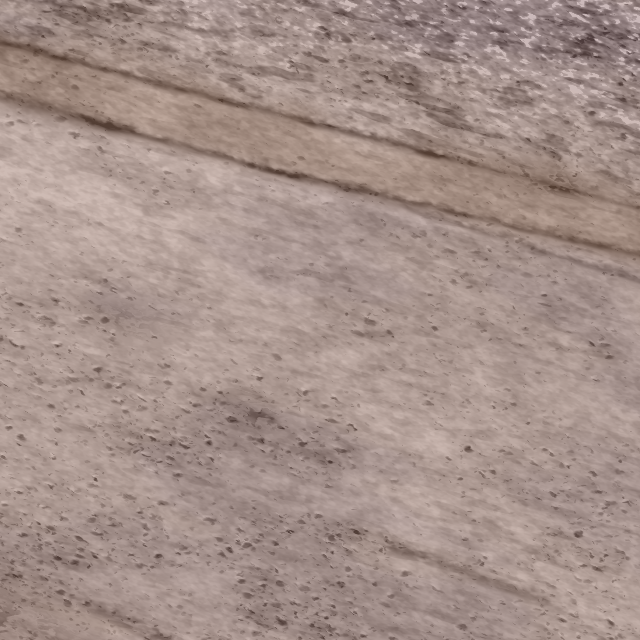
Write a Shadertoy shader that draws this texture.

```glsl
const vec3 SOIL = vec3(0.678, 0.602, 0.574);
const vec3 WARM = vec3(0.012, 0.0, -0.018);
const vec3 COOL = vec3(-0.008, -0.004, 0.016);
const float SLOPE = 0.26;

vec3 hash3(vec2 cell) {
    vec3 v = fract(cell.xyx * vec3(0.1031, 0.1030, 0.0973));
    v += dot(v, v.yxz + 33.33);
    return fract((v.xxy + v.yzz) * v.zyx);
}

// Smooth cellular noise: random values blended by distance
float cellNoise(vec2 p) {
    vec2 base = floor(p), f = p - base;
    float total = 0.0, weights = 0.0;
    for (int k = 0; k < 9; k++) {
        vec2 o = vec2(k % 3 - 1, k / 3 - 1);
        vec3 h = hash3(base + o + 200.0);
        vec2 d = o + h.xy - f;
        float w = exp(-5.0 * dot(d, d));
        total += w * (2.0 * h.z - 1.0);
        weights += w;
    }
    return total / weights;
}

float layered(vec2 p, int octaves) {
    float sum = 0.0, amp = 0.6;
    for (int i = 0; i < octaves; i++) {
        sum += amp * cellNoise(p);
        p = p * 2.03 + vec2(17.3, 9.1);
        amp *= 0.55;
    }
    return sum;
}

// Scattered crumbs of earth, one per cell where the density allows
float clods(vec2 p, vec2 scale, float density) {
    vec2 g = p * scale, base = floor(g), f = g - base;
    float mark = 0.0;
    for (int k = 0; k < 9; k++) {
        vec2 o = vec2(k % 3 - 1, k / 3 - 1);
        vec3 h = hash3(base + o + 500.0);
        vec3 r = hash3(base + o + 900.0);
        vec2 d = o + h.xy - f;
        d.y += d.x * (r.z - 0.5);
        float size = mix(0.22, 0.6, r.x * r.x);
        float present = smoothstep(0.0, 0.12, density - h.z);
        float body = smoothstep(size, size * 0.3, length(d));
        mark = max(mark, body * present * mix(0.45, 1.0, r.y));
    }
    return mark;
}

// Soft line from a to b, fading at both ends
float track(vec2 p, vec2 a, vec2 b, float width) {
    float t = (p.x - a.x) / (b.x - a.x);
    float d = (p.y - mix(a.y, b.y, t)) / width;
    return exp(-d * d) * smoothstep(-0.1, 0.08, t) * smoothstep(1.1, 0.9, t);
}

float smudge(vec2 p, vec2 centre, vec2 size) {
    vec2 d = p - centre;
    d.y += SLOPE * d.x;
    d /= size;
    return exp(-dot(d, d));
}

void mainImage(out vec4 fragColor, in vec2 fragCoord) {
    vec2 p = fragCoord / iResolution.xy;
    vec2 along = vec2(p.x, p.y + SLOPE * p.x);
    float grain = layered(along * vec2(90.0, 165.0), 2);
    float ragged = layered(along * vec2(28.0, 65.0), 3);
    float broad = layered(along * vec2(3.0, 8.0), 3);
    float patches = layered(along * vec2(8.0, 15.0) + 31.0, 3);
    vec2 wavy = p + vec2(0.0, 0.0035 * ragged + 0.002 * grain);
    // Zones: rough far field, strip between the ruts, crumbly near ground
    float far = smoothstep(0.91, 0.99, along.y + 0.03 * patches);
    float rough = smoothstep(0.98, 1.2, along.y + 0.06 * patches);
    float strip = smoothstep(0.82, 0.87, along.y) * (1.0 - far);
    float near = smoothstep(0.62, 0.28, p.y + 0.18 * p.x);
    float tone = 0.07 * broad + 0.05 * patches + 0.045 * ragged;
    tone += grain * (0.065 + 0.045 * far + 0.05 * rough);
    tone += 0.05 * smudge(p, vec2(0.05, 0.68), vec2(0.35, 0.10));
    tone -= 0.035 * strip + 0.035 * far + 0.015 * rough;
    // Streaks and pale grit in the far field
    float streak = layered(along * vec2(18.0, 80.0) + 57.0, 2);
    tone -= (0.05 + 0.08 * far) * smoothstep(0.15, 0.5, streak);
    tone += 0.15 * rough * smoothstep(0.25, 0.55, grain);
    // Crumbs with a lit edge, gathered in clusters
    float density = 0.09 + 0.24 * near + 0.14 * far - 0.5 * patches * (0.5 + 0.5 * near);
    density *= 1.0 - 0.5 * strip;
    vec2 bent = along + vec2(0.008, 0.004) * vec2(ragged, grain) + vec2(0.004 * grain, 0.0);
    vec2 lit = bent + vec2(0.002, -0.005);
    vec2 coarse = vec2(50.0, 88.0);
    float dark = clods(bent, coarse, density);
    tone += 0.07 * clods(lit, coarse, density) * (1.0 - dark);
    tone -= 0.22 * dark + 0.13 * clods(bent + 3.0, vec2(90.0, 155.0), density + 0.08);
    // Wheel ruts, their pale ridges and the broken lower furrows
    float broken = smoothstep(-0.45, 0.25, ragged + 0.5 * patches);
    float ruts = track(wavy, vec2(-0.2, 0.987), vec2(0.72, 0.748), 0.0065);
    ruts += 0.6 * track(wavy, vec2(0.62, 0.774), vec2(1.2, 0.622), 0.005);
    ruts += track(wavy, vec2(-0.2, 0.902), vec2(0.20, 0.797), 0.012);
    ruts += 0.85 * track(wavy, vec2(0.12, 0.817), vec2(0.47, 0.722), 0.0055);
    ruts += 0.9 * track(wavy, vec2(0.42, 0.735), vec2(1.2, 0.555), 0.0055);
    ruts += 0.65 * track(wavy, vec2(0.62, 0.680), vec2(1.1, 0.530), 0.0055);
    ruts += 0.6 * track(wavy, vec2(0.05, 1.0), vec2(0.38, 0.942), 0.005);
    float furrows = track(wavy, vec2(-0.1, 0.148), vec2(0.28, -0.005), 0.011);
    furrows += track(wavy, vec2(0.52, 0.178), vec2(0.86, 0.060), 0.011);
    float ridge = track(wavy, vec2(-0.2, 0.860), vec2(0.50, 0.685), 0.018);
    ridge += track(wavy, vec2(0.45, 0.707), vec2(1.2, 0.535), 0.008);
    tone += 0.05 * ridge - 0.24 * ruts * mix(0.6, 1.0, broken) - 0.17 * furrows * broken;
    // Dark tufts and trampled spots
    float tufts = smudge(p, vec2(0.85, 0.72), vec2(0.06, 0.018));
    tufts += 0.5 * smudge(p, vec2(0.20, 0.50), vec2(0.05, 0.025));
    tufts += 0.8 * smudge(p, vec2(0.405, 0.35), vec2(0.03, 0.02));
    tufts += 0.7 * smudge(p, vec2(0.02, 0.02), vec2(0.10, 0.04));
    tone -= 0.26 * tufts * smoothstep(-0.3, 0.3, ragged + grain);
    // Tint and tone
    float warmth = strip + 0.6 * smudge(p, vec2(0.05, 0.0), vec2(0.4, 0.12));
    float coolness = rough + 0.5 * smoothstep(0.0, 0.4, -broad) * (1.0 - strip);
    vec3 colour = SOIL + clamp(tone, -0.36, 0.13) + WARM * warmth + COOL * coolness;
    fragColor = vec4(clamp(colour, 0.0, 1.0), 1.0);
}
```
